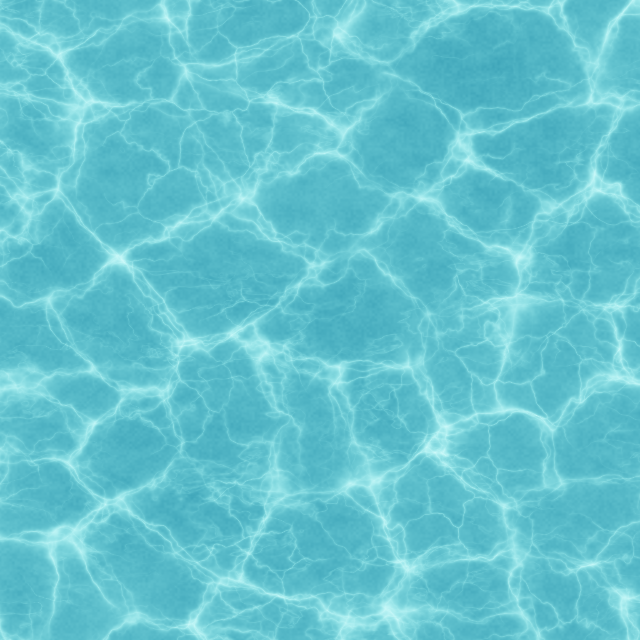
A three.js fragment shader for this texture:

```glsl
// Sunlit pool water: a web of bright caustic lines over soft turquoise.
// Differently bent copies of one diagonal cell pattern give split strands,
// joined by flares at the nodes, a finer web, threads, shade and grain.

varying vec2 vUv;

const vec3 DEEP_WATER = vec3(0.30, 0.695, 0.76);
const vec3 LIGHT_CURVE = vec3(1.0, 1.95, 1.8);
const vec2 CELL_COUNT = vec2(5.6, 7.2);
const mat2 DIAGONAL = mat2(0.707, 0.707, -0.707, 0.707);

float hash(vec2 p) {
  return fract(sin(dot(p, vec2(127.1, 311.7))) * 43758.5453);
}

vec2 hash2(vec2 p) {
  return vec2(hash(p), hash(p + vec2(37.2, 91.7)));
}

float noise(vec2 p) {
  vec2 i = floor(p);
  vec2 f = fract(p);
  f = f * f * (3.0 - 2.0 * f);
  float bottom = mix(hash(i), hash(i + vec2(1.0, 0.0)), f.x);
  float top = mix(hash(i + vec2(0.0, 1.0)), hash(i + vec2(1.0)), f.x);
  return mix(bottom, top, f.y);
}

float fbm(vec2 p) {
  float sum = 0.0;
  float amplitude = 0.516;
  for (int i = 0; i < 5; i++) {
    sum += amplitude * noise(p);
    p = mat2(1.6, 1.2, -1.2, 1.6) * p + 11.3;
    amplitude *= 0.5;
  }
  return sum;
}

// Centred random displacement.
vec2 drift(vec2 p) {
  return vec2(fbm(p), fbm(p + vec2(43.1, 17.9))) - 0.5;
}

// Distances to the three nearest cell centres, in rising order.
vec3 cellDistances(vec2 p) {
  vec2 cell = floor(p);
  vec3 nearest = vec3(8.0);
  for (int y = -1; y <= 1; y++) {
    for (int x = -1; x <= 1; x++) {
      vec2 id = cell + vec2(float(x), float(y));
      float d = length(id + 0.05 + 0.9 * hash2(id) - p);
      if (d < nearest.x) nearest = vec3(d, nearest.xy);
      else if (d < nearest.y) nearest = vec3(nearest.x, d, nearest.y);
      else nearest.z = min(nearest.z, d);
    }
  }
  return nearest;
}

// Fine core, soft halo and a flare where three cells meet.
float strandLight(vec3 d, float strength) {
  float edge = d.y - d.x;
  float node = exp(-13.0 * (d.z - d.x));
  float core = 0.42 * exp(-edge / (0.028 + 0.04 * node));
  float halo = 0.07 * exp(-edge / 0.15);
  return strength * (core + halo + 0.28 * node);
}

// Thin threads along the middle level of a bent noise field.
float filaments(vec2 p, float width) {
  float level = fbm(p + 1.6 * drift(p * 0.7));
  return exp(-abs(level - 0.5) / width);
}

float causticWeb(vec2 uv) {
  vec2 pool = DIAGONAL * ((uv + 0.09 * drift(uv * 5.0)) * CELL_COUNT);
  float light = 0.0;
  for (int i = 0; i < 4; i++) {
    vec2 shift = vec2(17.3, 29.1) * float(i);
    vec2 bend = (0.35 + 0.15 * float(i)) * drift(uv * 12.0 + shift);
    float strength = smoothstep(0.22, 0.75, fbm(uv * 10.0 + shift + 5.0));
    light += strandLight(cellDistances(pool + bend), strength * (1.0 - 0.15 * float(i)));
  }
  vec3 small = cellDistances(pool * 1.9 + 0.9 * drift(uv * 16.0 + 83.0));
  float patches = smoothstep(0.35, 0.7, fbm(uv * 8.0 + 37.0));
  return light + 0.3 * patches * exp(-(small.y - small.x) / 0.05);
}

float wisps(vec2 uv) {
  float patches = smoothstep(0.33, 0.68, fbm(uv * 6.0 + 61.0));
  float broad = filaments(uv * vec2(6.0, 10.0) + 23.0, 0.012);
  float fine = filaments(uv * vec2(12.0, 22.0) + 71.0, 0.022);
  return patches * (0.17 * broad + 0.15 * fine);
}

vec3 waterColour(float light) {
  return 1.0 - (1.0 - DEEP_WATER) * pow(vec3(1.0 - light), LIGHT_CURVE);
}

void main() {
  float shade = 0.025 + 0.14 * (fbm(vUv * 4.0 + 7.0) - 0.5);
  float mottle = 0.13 * (fbm(vUv * vec2(36.0, 48.0) + 3.0) - 0.5);
  float grain = 0.06 * (noise(vUv * 240.0) - 0.5);
  float streaks = 0.7 + 0.6 * fbm(vUv * vec2(45.0, 70.0) + 13.0);
  float light = streaks * (causticWeb(vUv) + wisps(vUv)) + shade + mottle + grain;
  gl_FragColor = vec4(waterColour(1.0 - exp(-light)), 1.0);
}
```
